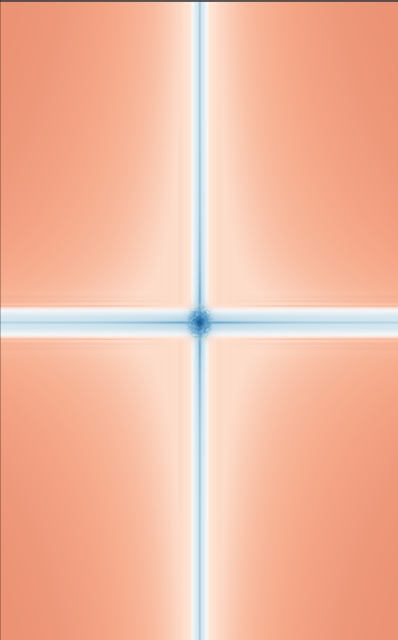
A Shadertoy shader for this background:

```glsl
const vec3 DEEP_CORAL = vec3(0.925, 0.575, 0.460);
const vec3 CORAL = vec3(0.965, 0.665, 0.540);
const vec3 PEACH = vec3(0.992, 0.870, 0.800);
const vec3 WHITE = vec3(0.955, 0.965, 0.970);
const vec3 ICE = vec3(0.815, 0.895, 0.930);
const vec3 SKY = vec3(0.560, 0.755, 0.860);
const vec3 BLUE = vec3(0.230, 0.530, 0.730);
const vec3 NAVY = vec3(0.070, 0.300, 0.540);

float hash(vec2 p) {
    p = fract(p * vec2(0.1031, 0.1137));
    p += dot(p, p.yx + 33.33);
    return fract((p.x + p.y) * p.x * 17.0);
}

float noise(vec2 p) {
    vec2 i = floor(p), f = fract(p);
    f = f * f * (3.0 - 2.0 * f);
    float low = mix(hash(i), hash(i + vec2(1, 0)), f.x);
    float high = mix(hash(i + vec2(0, 1)), hash(i + vec2(1, 1)), f.x);
    return mix(low, high, f.y);
}

// Soft strip: one inside the half width, zero outside
float strip(float d, float halfWidth, float soft) {
    return 1.0 - smoothstep(halfWidth - soft, halfWidth + soft, d);
}

float glow(float d, float width) {
    return exp(-d * d / (width * width));
}

// Logarithmic falloff away from both axes
vec3 coralField(vec2 a) {
    float t = 1.0 + 0.40 * log(max(a.x, 0.004) / 0.311)
                  + 0.20 * log(max(a.y, 0.004) / 0.500);
    t = clamp(t, 0.0, 1.0);
    vec3 c = mix(PEACH, CORAL, smoothstep(-0.1, 0.72, t));
    return mix(c, DEEP_CORAL, smoothstep(0.55, 1.0, t));
}

// Fine lines parallel to an arm, fading outwards
float ripples(float d, float start, float reach, float seed) {
    float line = noise(vec2(d * 330.0, seed)) - 0.5;
    return line * smoothstep(start - 0.004, start, d) * exp(-(d - start) / reach);
}

// One arm of the cross: across is the distance to its axis
vec3 arm(vec3 c, float across, float along, float width, float tint, float core) {
    c = mix(c, PEACH + 0.04, 0.75 * strip(across, width * 1.5, width * 0.6));
    c = mix(c, WHITE, strip(across, width, width * 0.2));
    c = mix(c, ICE, tint * strip(across, width * 0.6, width * 0.28));
    float near = exp(-along / 0.10);
    c = mix(c, SKY, 0.55 * near * glow(across, width * 0.48));
    float line = glow(across, 0.0019);
    c = mix(c, SKY, line * mix(core, 1.0, near));
    return mix(c, BLUE, line * 0.75 * exp(-along / 0.055));
}

// Speckled knot where the arms meet
vec3 knot(vec3 c, vec2 p) {
    float r = length(p * vec2(1.15, 0.9));
    float grain = noise(p * 410.0 + 60.0) - 0.5;
    float level = glow(r, 0.019) * (1.0 + 0.75 * grain);
    c = mix(c, SKY, clamp(level * 1.3, 0.0, 1.0));
    c = mix(c, BLUE, clamp(level * 1.3 - 0.25, 0.0, 1.0));
    return mix(c, NAVY, 0.8 * glow(r, 0.0065));
}

void mainImage(out vec4 fragColor, in vec2 fragCoord) {
    vec2 uv = fragCoord / iResolution.xy;
    vec2 p = (uv - vec2(0.502, 0.496)) * vec2(0.621, 1.0);
    vec2 a = abs(p);

    // Warm field with thin ripples beside the arms
    vec3 color = coralField(a);
    float fade = smoothstep(0.02, 0.16, a.x);
    color += vec3(0.03, 0.10, 0.12) * ripples(a.x, 0.014, 0.015, 3.0);
    color += vec3(0.04, 0.13, 0.15) * ripples(a.y, 0.025, 0.012, 8.0) * fade;

    // Cross arms
    vec3 vertical = arm(color, a.x, a.y, 0.0135, 0.70, 0.75);
    vec3 horizontal = arm(color, a.y, a.x, 0.0230, 0.85, 0.45);
    float overHorizontal = strip(a.y, 0.025, 0.007);
    float overVertical = strip(a.x, 0.015, 0.005);
    color = mix(vertical, horizontal, overHorizontal);
    color = mix(color, min(vertical, horizontal), overHorizontal * overVertical);

    // Coral lines bordering the horizontal arm
    float border = glow(a.y - 0.0262, 0.0013) + 0.35 * glow(a.y - 0.0335, 0.0013);
    color = mix(color, CORAL, 0.6 * border * fade);
    color = knot(color, p);

    // Thin frame at the top and left
    color = mix(color, vec3(0.27), 0.9 * smoothstep(0.9960, 0.9980, uv.y));
    color *= 1.0 - 0.25 * strip(uv.x, 0.0025, 0.0012);
    fragColor = vec4(clamp(color, 0.0, 1.0), 1.0);
}
```
